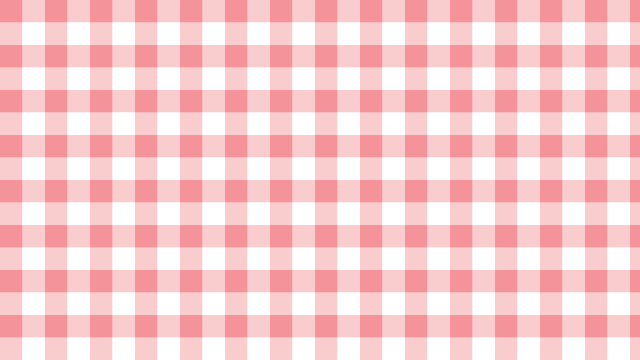
Write a WebGL 1 fragment shader that draws this pattern.

```glsl
precision highp float;
// Pink gingham check: translucent vertical and horizontal bands crossing on white.

uniform vec2 u_resolution;

const float REPEATS_DOWN = 8.0;
const float BAND_WIDTH = 0.495; // fraction of one repeat

const vec3 WHITE = vec3(1.0);
const vec3 PINK = vec3(0.978, 0.800, 0.803);
const vec3 ROSE = vec3(0.961, 0.576, 0.608);

// Smoothed coverage of a band that starts at each whole coordinate.
float band(float coord, float width, float pixel) {
  float fromCentre = abs(fract(coord - 0.5 * width + 0.5) - 0.5);
  return clamp((0.5 * width - fromCentre) / pixel + 0.5, 0.0, 1.0);
}

// Colour of the cloth for the coverage of each band direction.
vec3 gingham(float vertical, float horizontal) {
  vec3 open = mix(WHITE, PINK, vertical);
  vec3 crossed = mix(PINK, ROSE, vertical);
  return mix(open, crossed, horizontal);
}

void main() {
  // Repeat units, measured from the top left corner.
  float pixel = REPEATS_DOWN / u_resolution.y;
  vec2 fromTopLeft = vec2(gl_FragCoord.x, u_resolution.y - gl_FragCoord.y);
  vec2 cloth = fromTopLeft * pixel;

  float vertical = band(cloth.x, BAND_WIDTH, pixel);
  float horizontal = band(cloth.y, BAND_WIDTH, pixel);
  gl_FragColor = vec4(gingham(vertical, horizontal), 1.0);
}
```
